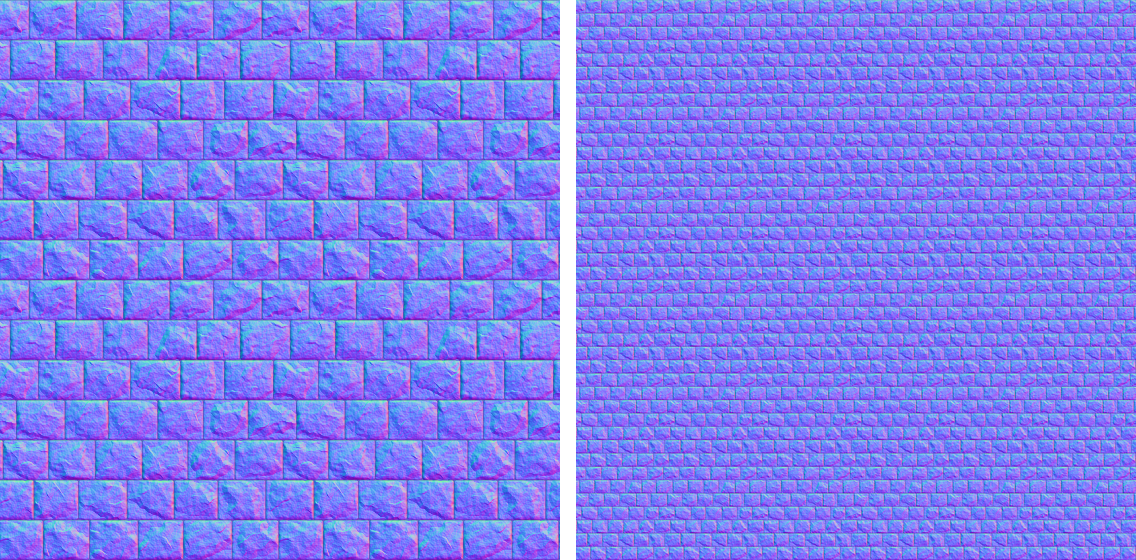
Left: one tile. Right: repeated 3 by 3.
This texture map is drawn by a three.js fragment shader. Its source:

```glsl
varying vec2 vUv;

const float TILES = 2.0;           // the block of bricks repeats twice each way
const float COLS = 6.0;            // bricks across one block
const float ROWS = 7.0;            // courses up one block
const vec4 SHIFT_LOW = vec4(0.91, 0.65, -0.02, 0.31);  // course offsets 0..3
const vec3 SHIFT_HIGH = vec3(0.78, 0.14, 0.56);        // course offsets 4..6
const float JOINT_JITTER = 0.09;
const float CORNER = 0.05;
const float EDGE_WIDTH = 0.025;
const float EDGE_DEPTH = 0.12;
const float EDGE_WEAR = 0.03;
const vec2 PILLOW = vec2(0.07, 0.22);
const int FACETS = 5;
const vec2 FACET_SLOPE = vec2(0.12, 0.52);
const float RAGGED = 0.13;
const float TILT = 0.16;
const float LEDGE = 0.05;
const float GRAIN = 0.027;
const float GRAIN_DECAY = 0.62;
const float SAMPLE_STEP = 0.0014;
const vec3 JOINT_TINT = vec3(0.30, 0.25, 0.64);

float hash(vec2 p) {
  vec3 q = fract(vec3(p.xyx) * vec3(0.1031, 0.1030, 0.0973));
  q += dot(q, q.yzx + 33.33);
  return fract((q.x + q.y) * q.z);
}

float cornerSlope(vec2 cell, vec2 offset, float period, vec2 f) {
  float a = 6.2832 * hash(mod(cell + offset, period) + period * 3.7);
  return dot(vec2(cos(a), sin(a)), f - offset);
}

// Gradient noise on t in 0..1, wrapping after a whole number of cells
float noise(vec2 t, float period) {
  vec2 cell = floor(t * period);
  vec2 f = fract(t * period);
  vec2 u = f * f * f * (f * (f * 6.0 - 15.0) + 10.0);
  float low = mix(cornerSlope(cell, vec2(0.0), period, f),
                  cornerSlope(cell, vec2(1.0, 0.0), period, f), u.x);
  float high = mix(cornerSlope(cell, vec2(0.0, 1.0), period, f),
                   cornerSlope(cell, vec2(1.0), period, f), u.x);
  return mix(low, high, u.y);
}

float courseShift(float row) {
  return dot(SHIFT_LOW, vec4(equal(vec4(row), vec4(0.0, 1.0, 2.0, 3.0))))
       + dot(SHIFT_HIGH, vec3(equal(vec3(row), vec3(4.0, 5.0, 6.0))));
}

float jointAt(float col, float row) {
  return col + JOINT_JITTER * hash(vec2(mod(col, COLS), row) + 11.0);
}

// Distance inward from the brick outline, in brick widths
float brick(vec2 t, out vec2 local, out vec2 id) {
  float course = floor(t.y * ROWS);
  float row = mod(course, ROWS);
  float x = t.x * COLS - courseShift(row);
  float col = floor(x);
  col -= step(x, jointAt(col, row));
  float left = jointAt(col, row);
  float right = jointAt(col + 1.0, row);
  float tall = COLS / ROWS;
  local = vec2(x - 0.5 * (left + right), (t.y * ROWS - course - 0.5) * tall);
  id = vec2(mod(col, COLS), row);
  vec2 q = abs(local) - 0.5 * vec2(right - left, tall) + CORNER;
  return CORNER - length(max(q, 0.0)) - min(max(q.x, q.y), 0.0);
}

float height(vec2 t) {
  vec2 local, id;
  float inset = brick(t, local, id);
  vec2 warp = vec2(noise(t, 22.0), noise(t, 27.0));
  float chip = noise(t, 61.0);
  vec2 p = local + RAGGED * warp + 0.04 * chip;

  // Chiselled planes cut from a gently tilted pillow
  float face = 0.0;
  for (int i = 0; i < FACETS; i++) {
    float k = float(i);
    vec2 seed = id + vec2(17.0, 29.0) * (k + 1.0);
    float a = 6.2832 * (k + hash(seed)) / float(FACETS);
    float slope = mix(FACET_SLOPE.x, FACET_SLOPE.y, hash(seed + 5.3));
    float reach = mix(0.10, 0.42, hash(seed + 9.1));
    face = min(face, slope * (reach - dot(vec2(cos(a), sin(a)), p)));
  }
  face -= dot(PILLOW, local * local);
  face += TILT * dot(local, vec2(hash(id + 41.0), hash(id + 67.0)) - 0.5);

  // Broken ledges
  float crack = noise(t, 15.0) + 0.08 * chip;
  face += LEDGE * max(warp.x + 0.1, 0.0) * smoothstep(-0.05, 0.05, crack);

  // Rough grain
  float amp = GRAIN, period = 18.0, grain = 0.0;
  for (int i = 0; i < 4; i++) {
    grain += amp * noise(t, period);
    amp *= GRAIN_DECAY;
    period *= 2.0;
  }

  float worn = max(inset + EDGE_WEAR * (0.6 * warp.y + chip), 0.0);
  float rim = 1.0 - exp(-worn / EDGE_WIDTH);
  return max(EDGE_DEPTH + face, 0.03) * rim + grain * (0.4 + 0.6 * rim);
}

void main() {
  vec2 t = fract(vUv * TILES);
  vec2 e = vec2(SAMPLE_STEP, 0.0);
  vec2 grad = vec2(height(t + e) - height(t - e),
                   height(t + e.yx) - height(t - e.yx)) / (2.0 * SAMPLE_STEP * COLS);
  vec3 color = normalize(vec3(-grad, 1.0)) * 0.5 + 0.5;

  // Shaded joints
  vec2 local, id;
  float joint = 1.0 - smoothstep(0.0, 0.024, brick(t, local, id));
  color = mix(color, JOINT_TINT, 0.6 * joint);
  gl_FragColor = vec4(color, 1.0);
}
```
